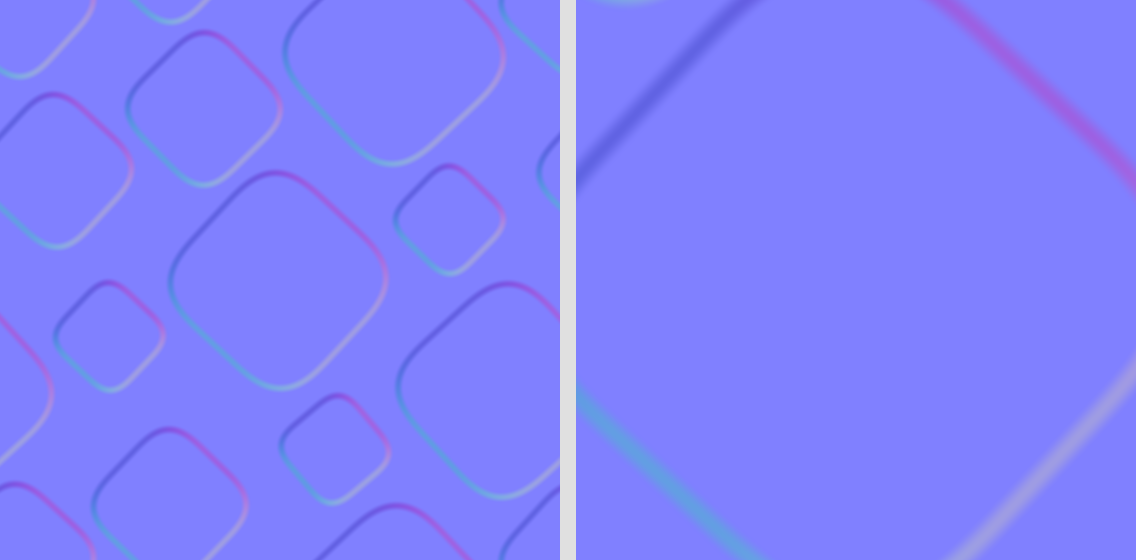
Left, the full canvas; right, a detail of the centre.
This texture map is drawn by a three.js fragment shader. Its source:

```glsl
varying vec2 vUv;

const vec3 FLAT_NORMAL = vec3(0.5, 0.5, 1.0);
const vec3 TILT_COLOR = vec3(0.165, -0.165, -0.11);
const float LARGE = 0.166;
const float MEDIUM = 0.122;
const float SMALL = 0.088;
const float BEVEL_INSET = 0.008;
const float BEVEL_WIDTH = 0.0103;

float hash(float n) {
  return fract(sin(n * 12.9898 + 4.1) * 437.585);
}

vec2 rotate(vec2 p, float angle) {
  float c = cos(angle);
  float s = sin(angle);
  return vec2(c * p.x - s * p.y, s * p.x + c * p.y);
}

// Soft square with bowed sides: xy = outward direction, z = distance
vec3 softSquare(vec2 p, float halfSide) {
  float radius = 0.8 * halfSide;
  vec2 q = max(abs(p) - (halfSide - radius), 0.0);
  float len = max(pow(dot(q * q, q), 1.0 / 3.0), 0.0001);
  vec2 grad = q * q / (len * len);
  float slope = max(length(grad), 0.001);
  return vec3(sign(p) * grad / slope, (len - radius) / slope);
}

// Half side of a stud, from its cell and its slot within the cell
float studSize(float cell, float slot, float variation) {
  float main = cell < 1.5 ? MEDIUM : LARGE + 0.008 * variation;
  float filler = abs(abs(cell - 1.0) - 1.0) < 0.5 ? MEDIUM : SMALL;
  return mix(main, filler, slot);
}

// Tilted lattice of five cells, each with a main and a filler slot
vec2 studCenter(float cell, float slot) {
  vec2 center = vec2(0.1, 0.7) + cell * vec2(0.2, 0.4);
  float shift = 0.031 * (1.0 - cell) * step(cell, 2.5);
  return center + slot * vec2(shift - 0.1, 0.3);
}

// Bevel of one stud: xy = weighted tilt, z = weight
vec3 studBevel(vec2 uv, float id) {
  float cell = mod(id, 5.0);
  float slot = step(4.5, id);
  float size = studSize(cell, slot, hash(id));
  vec2 jitter = vec2(hash(id + 17.0), hash(id + 31.0)) - 0.5;
  vec2 center = studCenter(cell, slot) + jitter * 0.0014 / size;
  float angle = 0.785398 + (hash(id + 53.0) - 0.5) * 0.016 / size;

  // Wrap around the canvas so the studs tile
  vec2 p = fract(uv - center + 0.5) - 0.5;
  vec3 shape = softSquare(rotate(p, -angle), size);
  float offset = abs(shape.z + BEVEL_INSET);
  float weight = 1.0 - smoothstep(0.0, BEVEL_WIDTH, offset);
  return vec3(rotate(shape.xy, angle), 1.0) * weight;
}

void main() {
  vec3 bevel = vec3(0.0);
  for (int i = 0; i < 10; i++) {
    bevel += studBevel(vUv, float(i));
  }
  gl_FragColor = vec4(FLAT_NORMAL + bevel * TILT_COLOR, 1.0);
}
```
